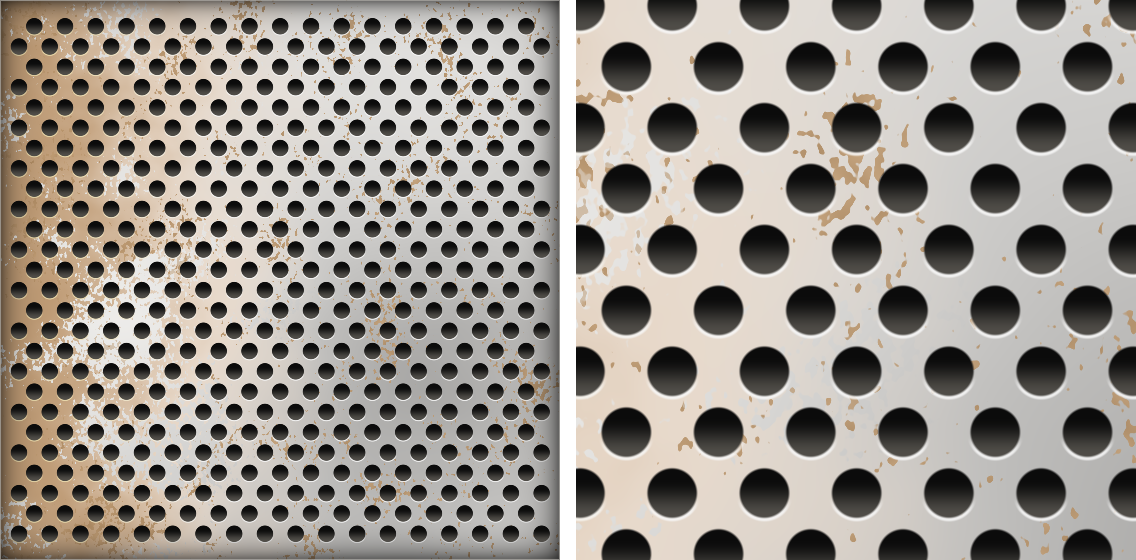
Left, the full canvas; right, a detail of the centre.
Give the GLSL for this texture, as a three.js fragment shader.

```glsl
// Worn perforated steel sheet: 26 staggered rows of 18 and 17 round holes.
// Thresholded gradient noise makes the rust flecks and the chipped tan stain;
// the holes are circle distances with an inner gradient and a lit lower rim.
varying vec2 vUv;

vec2 hashGradient(vec2 cell) {
  float h = fract(sin(dot(cell, vec2(127.1, 311.7))) * 43758.5);
  return vec2(cos(6.2832 * h), sin(6.2832 * h));
}

float gradientNoise(vec2 p) {
  vec2 i = floor(p);
  vec2 f = p - i;
  vec2 u = f * f * f * (f * (f * 6.0 - 15.0) + 10.0);
  float a = dot(hashGradient(i), f);
  float b = dot(hashGradient(i + vec2(1.0, 0.0)), f - vec2(1.0, 0.0));
  float c = dot(hashGradient(i + vec2(0.0, 1.0)), f - vec2(0.0, 1.0));
  float d = dot(hashGradient(i + vec2(1.0, 1.0)), f - vec2(1.0, 1.0));
  return mix(mix(a, b, u.x), mix(c, d, u.x), u.y);
}

float fbm(vec2 p) {
  float sum = 0.0;
  float amplitude = 1.0;
  for (int i = 0; i < 4; i++) {
    sum += amplitude * gradientNoise(p);
    p = p * 2.03 + 17.3;
    amplitude *= 0.55;
  }
  return sum;
}

// Soft spot of light or wear
float spot(vec2 uv, vec2 center, float tightness) {
  vec2 q = uv - center;
  return exp(-dot(q, q) * tightness);
}

// Offset from the nearest hole center
vec2 holeOffset(vec2 uv) {
  float row = clamp(floor((uv.y - 0.0469) / 0.03625 + 0.5), 0.0, 25.0);
  float odd = mod(row, 2.0);
  float startX = mix(0.0339, 0.0612, odd);
  float column = clamp(floor((uv.x - startX) / 0.0549 + 0.5), 0.0, 17.0 - odd);
  return uv - vec2(startX + column * 0.0549, 0.0469 + row * 0.03625);
}

vec3 wornPlate(vec2 uv) {
  // Bare metal, duller toward the lower right
  float shade = 0.88 - 0.17 * spot(uv, vec2(0.78, 0.36), 14.0)
    - 0.10 * spot(uv, vec2(0.6, 0.02), 7.0)
    + 0.06 * spot(uv, vec2(0.25, 0.45), 25.0)
    + 0.02 * gradientNoise(uv * vec2(6.0, 9.0));
  vec3 color = shade * vec3(1.0, 0.995, 0.985);

  // Tan stain fading from the left, broken by pale chips
  float grain = gradientNoise(uv * vec2(125.0, 95.0))
    + 0.5 * gradientNoise(uv * vec2(260.0, 210.0) + 9.1);
  float wear = fbm(uv * 7.0 + 31.0);
  float chips = smoothstep(0.0, 0.06, 0.38 * grain + 0.42 * wear - 0.2
    + 0.38 * spot(uv, vec2(0.24, 0.43), 55.0)
    + 0.2 * spot(uv, vec2(0.28, 0.14), 70.0));
  float reach = 1.0 - smoothstep(0.27, 0.62, uv.x + 0.09 * fbm(uv * 4.0));
  vec3 stain = mix(vec3(0.75, 0.61, 0.46), vec3(0.91, 0.85, 0.79),
    smoothstep(0.02, 0.38, uv.x + 0.1 * wear));
  color = mix(color, stain, reach * (1.0 - chips));

  // Small rust flecks, gathered in patches
  float fleckGrain = gradientNoise(uv * vec2(120.0, 88.0) + 53.0)
    + 0.6 * gradientNoise(uv * vec2(250.0, 190.0) + 71.0);
  float flecks = smoothstep(0.0, 0.05,
    0.5 * fleckGrain + 0.4 * fbm(uv * 8.0 + 5.0) - 0.25);
  vec3 rust = vec3(0.72, 0.58, 0.42) + 0.08 * gradientNoise(uv * 60.0);
  return mix(color, rust, 0.9 * flecks * (1.0 - 0.5 * reach * chips));
}

void main() {
  vec3 color = wornPlate(vUv);
  vec2 offset = holeOffset(vUv);
  float radius = length(offset);
  float holeDistance = radius - 0.0147;

  // Lit crescent below each hole, creamier at the left
  float rim = 1.0 - smoothstep(0.0012, 0.0028, holeDistance);
  float facingDown = smoothstep(0.15, 0.8, -offset.y / max(radius, 0.001));
  vec3 rimColor = mix(vec3(0.93, 0.87, 0.68), vec3(0.97),
    smoothstep(0.08, 0.4, vUv.x));
  color = mix(color, rimColor, 0.85 * rim * facingDown);

  // Dark edges and thin pale border
  vec2 nearEdges = exp(-vUv / vec2(0.022, 0.024));
  vec2 farEdges = exp(-(1.0 - vUv) / vec2(0.026, 0.02));
  vec2 falloff = (1.0 - 0.55 * nearEdges) * (1.0 - 0.58 * farEdges);
  color *= falloff.x * falloff.y;
  vec2 border = min(vUv, 1.0 - vUv);
  float borderLine = 1.0 - smoothstep(0.001, 0.003, min(border.x, border.y));
  color = mix(color, vec3(0.70, 0.69, 0.67), 0.7 * borderLine);

  // Hole interior, black above and grey below
  float depth = smoothstep(-0.013, 0.008, offset.y);
  vec3 inside = mix(vec3(0.31, 0.30, 0.28), vec3(0.045), depth);
  color = mix(inside, color, smoothstep(-0.0009, 0.0009, holeDistance));

  gl_FragColor = vec4(color, 1.0);
}
```
